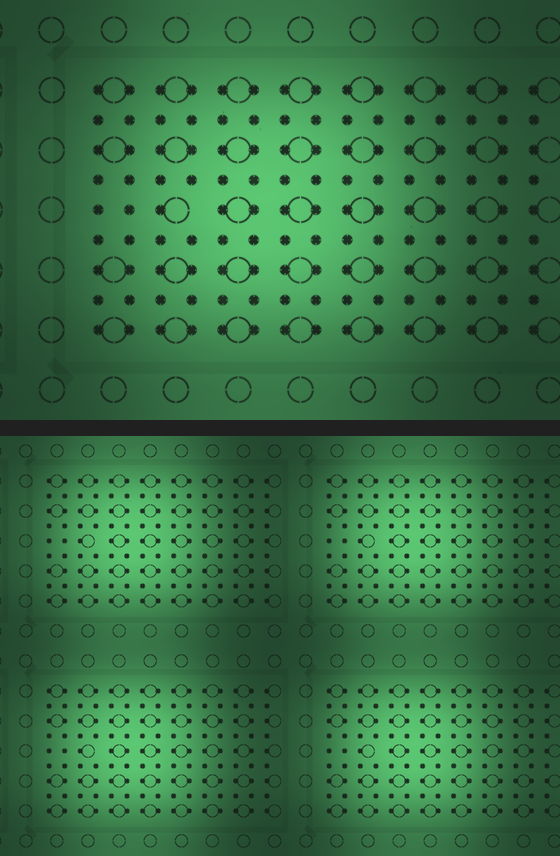
Top: one tile. Bottom: repeated 2 by 2.
Reproduce this pattern procedurally as a Shadertoy shader.

```glsl
// Backlit green test sheet: a 9 x 7 grid of broken rings, the inner ones flanked by
// notched dots, under a taped film. Shapes are distance functions on wrapped grids;
// the glow and mottling are layered sines of whole period, so every edge tiles.

const vec2  GRID        = vec2(9.0, 7.0);       // ring repeats across and down
const vec2  GRID_SHIFT  = vec2(0.33, 0.0);      // grid offset, in cells
const float RING_RADIUS = 0.0295;               // lengths are in canvas heights
const float RING_HALF   = 0.0021;
const float RING_GAP    = 0.0021;
const float DOT_RADIUS  = 0.0124;
const float NOTCH_HALF  = 0.0011;
const float NOTCH_START = 0.0088;
const float WOBBLE      = 0.0018;               // placement error between repeats
const vec3  GLOW        = vec3(0.367, 0.80, 0.461);
const vec3  RIM         = vec3(0.12, 0.24, 0.162);
const vec3  INK         = vec3(0.10, 0.16, 0.115);
const vec2  GLOW_CENTER = vec2(0.475, 0.52);
const float GLOW_FALL   = 4.0;
const vec2  FILM_CENTER = vec2(0.5625, 0.5);
const vec2  FILM_HALF   = vec2(0.4675, 0.39);
const float TAPE_WIDTH  = 0.027;
const vec2  DUST_GRID   = vec2(16.0, 12.0);
const float PI  = 3.14159265;
const float TAU = 6.2831853;

float hash(vec2 p) {
    vec3 q = fract(vec3(p.xyx) * 0.1031);
    q += dot(q, q.yzx + 33.33);
    return fract((q.x + q.y) * q.z);
}

vec2 hash2(vec2 p) { return vec2(hash(p), hash(p + 57.0)); }

vec2 wrapCentered(vec2 u) { return fract(u + 0.5) - 0.5; }

// Coverage of a shape from its signed distance, with a slightly soft print edge.
float cover(float d) {
    float w = 0.75 / iResolution.y + 0.0004;
    return 1.0 - smoothstep(-w, w, d);
}

float boxDistance(vec2 p, vec2 halfSize) {
    vec2 q = abs(p) - halfSize;
    return length(max(q, 0.0)) + min(max(q.x, q.y), 0.0);
}

float axisDistance(vec2 p) { return min(abs(p.x), abs(p.y)); }

float ringDistance(vec2 p) {
    float band = abs(length(p) - RING_RADIUS) - RING_HALF;
    return max(band, RING_GAP - axisDistance(p));
}

float dotDistance(vec2 p) {
    float r = length(p);
    float notch = max(axisDistance(p) - NOTCH_HALF, NOTCH_START - r);
    return max(r - DOT_RADIUS, -notch);
}

// Radial light with a rounded triangle wave in place of plain distance.
float lightAt(vec2 uv, vec2 size) {
    vec2 a = PI * (uv - GLOW_CENTER);
    vec2 d = (0.43 * sin(a) - 0.048 * sin(3.0 * a)) * size;
    return exp(-GLOW_FALL * dot(d, d));
}

float mottle(vec2 uv) {
    float sum = 0.0;
    for (float i = 1.0; i < 5.0; i++) {
        vec2 f = floor(hash2(vec2(i, 3.0)) * 7.0) + i;
        sum += sin(TAU * f.x * uv.x + 2.0 * sin(TAU * f.y * uv.y + i)) / i;
    }
    return sum;
}

// Shade of the film, its taped border and the two corner scraps.
float filmShade(vec2 uv, vec2 size) {
    float d = boxDistance(wrapCentered(uv - FILM_CENTER) * size, FILM_HALF * size);
    float shade = 0.02 * cover(d) + 0.05 * cover(max(d, -d - TAPE_WIDTH));
    shade += 0.05 * cover(abs(d + TAPE_WIDTH) - 0.0007);
    for (float s = -1.0; s < 2.0; s += 2.0) {
        vec2 p = wrapCentered(uv - vec2(0.108, 0.5 + s * 0.385)) * size;
        vec2 q = vec2(p.x + s * p.y, p.y - s * p.x) * 0.7071;
        shade += 0.10 * cover(boxDistance(q, vec2(0.034, 0.013)));
    }
    return shade;
}

float ringInk(vec2 uv, vec2 size) {
    vec2 c = uv * GRID - GRID_SHIFT;
    vec2 id = mod(floor(c), GRID);
    vec2 p = (fract(c) - 0.5) * size / GRID + (hash2(id) - 0.5) * WOBBLE;
    float present = id == vec2(1.0, 3.0) ? 0.0 : 1.0;
    return cover(ringDistance(p)) * present * (0.84 + 0.12 * hash(id + 9.0));
}

float dotInk(vec2 uv, vec2 size) {
    vec2 c = 2.0 * (uv * GRID - GRID_SHIFT) + vec2(0.0, 0.5);
    vec2 id = mod(floor(c), 2.0 * GRID);
    vec2 p = (fract(c) - 0.5) * size / (2.0 * GRID) + (hash2(id + 21.0) - 0.5) * WOBBLE * 0.5;
    bool inside = id.x > 1.5 && id.x < 16.5 && id.y > 2.5 && id.y < 11.5;
    float present = inside && id != vec2(5.0, 7.0) ? 1.0 : 0.0;
    return cover(dotDistance(p)) * present * (0.93 + 0.07 * hash(id + 40.0));
}

float dust(vec2 uv, vec2 size) {
    vec2 c = uv * DUST_GRID;
    vec2 id = mod(floor(c), DUST_GRID);
    vec2 p = (fract(c) - 0.2 - 0.6 * hash2(id + 70.0)) * size / DUST_GRID;
    return cover(length(p) - 0.0011) * step(0.96, hash(id + 90.0));
}

void mainImage(out vec4 fragColor, in vec2 fragCoord) {
    vec2 uv = fragCoord / iResolution.xy;
    vec2 size = vec2(iResolution.x / iResolution.y, 1.0);
    float light = lightAt(uv, size);
    vec3 color = mix(RIM, GLOW, light);
    color *= 1.0 - filmShade(uv, size) + 0.005 * mottle(uv);
    vec3 ink = INK * (0.75 + 0.35 * light);
    color = mix(color, ink, 0.5 * dust(uv, size));
    color = mix(color, ink, max(ringInk(uv, size), dotInk(uv, size)));
    fragColor = vec4(color, 1.0);
}
```
